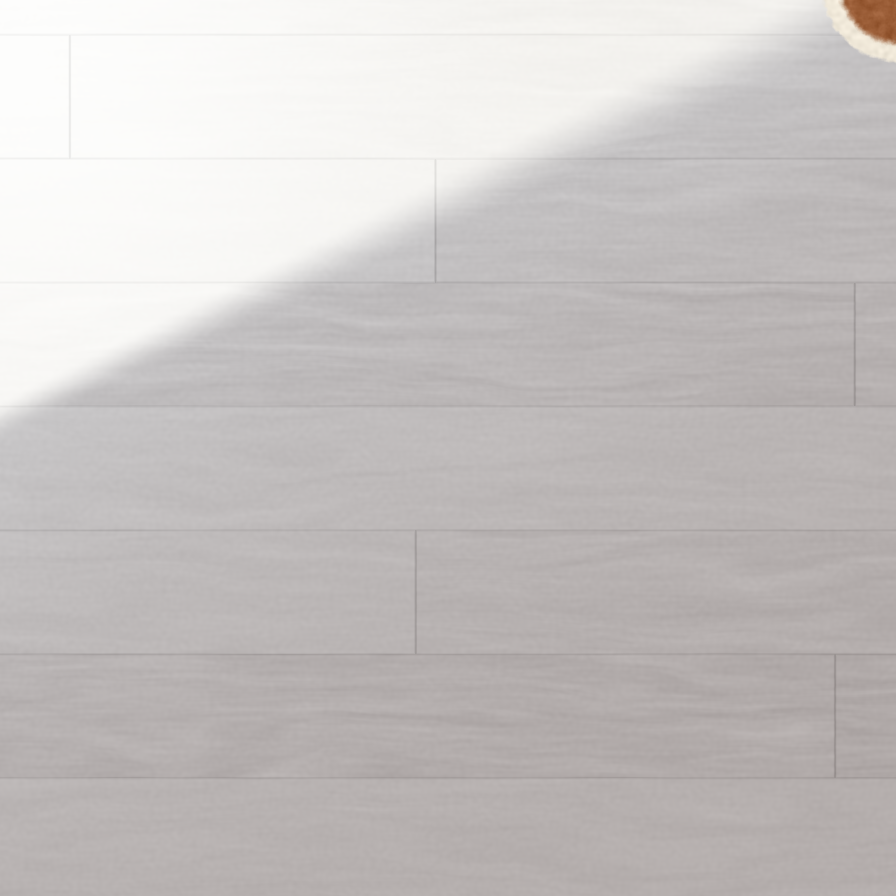
A WebGL 2 fragment shader for this texture:

```glsl
#version 300 es
precision highp float;

#define PLANK_HEIGHT 0.1383
#define PLANK_LENGTH 1.426
#define ROW_OFFSET 0.0068
#define JOINT_STEP 0.468
#define SEAM_WIDTH 0.0022
#define GRAIN_CONTRAST 0.036
#define LIGHT_HEIGHT 0.531
#define LIGHT_SLOPE 0.487
#define SHADE_DEEP vec3(0.695, 0.667, 0.660)
#define SHADE_PALE vec3(0.785, 0.780, 0.785)
#define SUNLIT vec3(0.952, 0.946, 0.932)
#define SUN_GLARE vec3(0.992, 0.992, 0.988)

uniform vec2 u_resolution;
out vec4 fragColor;

vec2 randomGradient(vec2 cell) {
    vec2 h = vec2(dot(cell, vec2(127.1, 311.7)), dot(cell, vec2(269.5, 183.3)));
    return fract(sin(h) * 43758.545) * 2.0 - 1.0;
}

float gradientNoise(vec2 p) {
    vec2 i = floor(p), f = fract(p);
    vec2 u = f * f * f * (f * (f * 6.0 - 15.0) + 10.0);
    vec2 e = vec2(0.0, 1.0);
    float low = mix(dot(randomGradient(i), f),
                    dot(randomGradient(i + e.yx), f - e.yx), u.x);
    float high = mix(dot(randomGradient(i + e.xy), f - e.xy),
                     dot(randomGradient(i + e.yy), f - e.yy), u.x);
    return mix(low, high, u.y);
}

float fractalNoise(vec2 p) {
    float sum = 0.0, weight = 0.6;
    for (int i = 0; i < 3; i++) {
        sum += weight * gradientNoise(p);
        p = p * 2.1 + 7.3;
        weight *= 0.5;
    }
    return sum;
}

// Warped growth rings, long streaks and short fibres
float woodGrain(vec2 p, float seed) {
    vec2 q = p + vec2(seed * 3.7, seed * 1.9);
    float warp = fractalNoise(q * vec2(2.4, 9.0));
    float rings = sin(6.2832 * (q.y * 22.0 + warp * 3.2));
    float streaks = fractalNoise(vec2(q.x * 4.0, q.y * 62.0 + warp * 5.0));
    float fibres = gradientNoise(q * vec2(22.0, 190.0));
    return 0.32 * rings * (0.6 + warp) + 1.5 * streaks + 0.55 * fibres;
}

float seamLine(float dist, float pixel) {
    return 1.0 - smoothstep(0.0, SEAM_WIDTH * 0.5 + pixel, abs(dist));
}

void main() {
    vec2 p = gl_FragCoord.xy / u_resolution;
    float pixel = 1.0 / u_resolution.y;

    // Staggered planks
    float rowPos = (p.y + ROW_OFFSET) / PLANK_HEIGHT;
    float row = floor(rowPos);
    float joint = mod(1.4 - JOINT_STEP * row, PLANK_LENGTH);
    joint += 0.06 * step(5.5, row);
    float rightSide = step(joint, p.x);
    float seed = row * 2.0 + rightSide + 3.0;
    float boldRow = 0.5 + 0.5 * cos((row - 4.0) * 2.1);
    float bold = mix(boldRow, 0.55 + 0.45 * boldRow, rightSide);

    // Diagonal sunlight with a penumbra that widens to the right
    float below = (LIGHT_HEIGHT + LIGHT_SLOPE * p.x - p.y) * 0.9;
    float penumbra = 0.02 + 0.025 * p.x;
    float sun = 1.0 - smoothstep(-penumbra, penumbra, below);
    float glare = smoothstep(0.75, 0.0, length(p - vec2(0.0, 0.95)));
    float haze = exp(-2.5 * max(below, 0.0));
    vec3 shade = mix(SHADE_DEEP, SHADE_PALE, haze);
    shade -= vec3(0.025, 0.028, 0.028) * (bold - 0.25);
    vec3 color = mix(shade, mix(SUNLIT, SUN_GLARE, glare), sun);

    // Grain fades in the bright area
    float grain = woodGrain(p, seed) * mix(0.4, 1.15, bold);
    float visible = mix(1.0, 0.42 * (1.0 - 0.75 * glare), sun);
    color += grain * GRAIN_CONTRAST * visible * vec3(0.96, 1.0, 1.0);
    color += 0.018 * gradientNoise(p * 150.0) * visible;

    // Seams between rows and at plank ends
    float rowSeam = seamLine((rowPos - round(rowPos)) * PLANK_HEIGHT, pixel);
    float endSeam = seamLine(p.x - joint, pixel);
    float wear = 0.75 + 0.6 * gradientNoise(vec2(p.x * 9.0, row * 3.3));
    float seam = max(rowSeam * wear * 0.065, endSeam * 0.1);
    color -= seam * mix(1.0, 0.75, sun);

    // Furry rounded edge in the corner
    float fuzz = 0.006 * fractalNoise(p * 110.0);
    float radius = length(p - vec2(1.003, 1.017)) + fuzz;
    vec3 fleece = vec3(0.94, 0.91, 0.85) + 0.08 * gradientNoise(p * 130.0);
    vec3 hide = vec3(0.60, 0.36, 0.21) + 0.16 * fractalNoise(p * 90.0);
    vec3 fur = mix(hide, fleece, smoothstep(0.060, 0.070, radius));
    color = mix(fur, color, smoothstep(0.083, 0.087 + pixel, radius));

    fragColor = vec4(clamp(color, 0.0, 1.0), 1.0);
}
```
